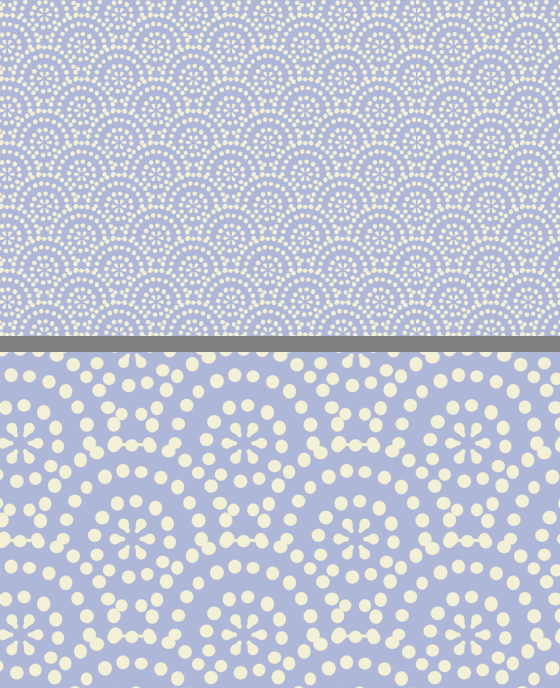
Top: the whole. Bottom: its middle third, enlarged.
A Shadertoy shader for this pattern:

```glsl
const float TAU = 6.2831853;

// Lengths below are in motif widths
const float MOTIFS_ACROSS = 7.51;
const float ROW_STEP = 0.428;
const vec2 FIRST_CENTER = vec2(0.095, -0.626);
const float SCALE_RADIUS = 0.422;
const float COVER_RADIUS = 0.418;
const vec3 RING_RADII = vec3(0.170, 0.305, SCALE_RADIUS);
const vec3 RING_COUNTS = vec3(12.0, 22.0, 32.0);
const vec3 RING_PHASES = vec3(0.2, 0.5, 0.0);
const float DOT_RADIUS = 0.0295;
const float DOT_JITTER = 0.005;
const float DOT_STRETCH = 0.12;
const float PETALS = 6.0;
const float PETAL_INNER = 0.042;
const float PETAL_OUTER = 0.078;
const float THREAD_HALF_LENGTH = 0.085;
const float THREAD_HALF_WIDTH = 0.007;
const float SEAM_X = 0.742;      // fraction of the canvas width
const float SEAM_SKIP = 0.012;
const float EDGE_SOFTNESS = 0.8; // in pixels
const vec3 GROUND = vec3(0.683, 0.717, 0.842);
const vec3 CREAM = vec3(0.95, 0.94, 0.84);

vec3 hash3(vec2 p) {
    vec3 h = fract(p.xyx * vec3(0.1031, 0.1030, 0.0973));
    h += dot(h, h.yxz + 33.33);
    return fract((h.xxy + h.yzz) * h.zyx);
}

vec2 polar(float angle, float radius) {
    return radius * vec2(sin(angle), cos(angle));
}

// True where the two scales in front leave the point uncovered
bool uncovered(vec2 c) {
    return length(vec2(abs(c.x) - 0.5, c.y + ROW_STEP)) > COVER_RADIUS;
}

// Hand-cut dots evenly spaced around one ring
float ringDots(vec2 p, int ring) {
    float count = RING_COUNTS[ring];
    float phase = RING_PHASES[ring];
    float index = round(atan(p.x, p.y) / TAU * count - phase);
    vec2 center = polar((index + phase) * TAU / count, RING_RADII[ring]);
    bool lowerRim = ring == 2 && center.y < -0.03;
    if (lowerRim || !uncovered(center)) return 1.0;

    vec3 rnd = hash3(vec2(mod(index, count), float(ring) * 17.0 + 3.0)) - 0.5;
    vec2 offset = p - center - 2.0 * DOT_JITTER * rnd.xy;
    offset *= 1.0 + DOT_STRETCH * vec2(rnd.z, -rnd.z);
    return length(offset) - DOT_RADIUS * (1.0 + 0.16 * rnd.x);
}

// Teardrop petals, narrow towards the middle
float flower(vec2 p) {
    float sector = TAU / PETALS;
    float index = floor(atan(p.x, p.y) / sector);
    vec2 axis = polar((index + 0.5) * sector, 1.0);
    float along = clamp(dot(p, axis), PETAL_INNER, PETAL_OUTER);
    float width = mix(0.010, 0.024, smoothstep(PETAL_INNER, PETAL_OUTER, along));
    return length(p - axis * along) - width;
}

// Thin link between the dots at the crown of a scale
float crownThread(vec2 p) {
    vec2 q = p - vec2(0.0, SCALE_RADIUS);
    q.x -= clamp(q.x, -THREAD_HALF_LENGTH, THREAD_HALF_LENGTH);
    return length(q) - THREAD_HALF_WIDTH;
}

float scaleMotif(vec2 p) {
    float d = min(flower(p), crownThread(p));
    for (int ring = 0; ring < 3; ring++) d = min(d, ringDots(p, ring));
    return d;
}

void mainImage(out vec4 fragColor, in vec2 fragCoord) {
    float unitsPerPixel = MOTIFS_ACROSS / iResolution.x;
    vec2 p = (fragCoord - vec2(0.0, iResolution.y)) * unitsPerPixel;
    p.x += SEAM_SKIP * step(SEAM_X * iResolution.x, fragCoord.x);
    p -= FIRST_CENTER;

    // Nearest motif in each of the three closest staggered rows
    float nearestRow = round(p.y / ROW_STEP);
    float d = 1.0;
    for (int i = -1; i <= 1; i++) {
        float row = nearestRow + float(i);
        float x = p.x - 0.5 * mod(row, 2.0);
        d = min(d, scaleMotif(vec2(x - round(x), p.y - row * ROW_STEP)));
    }

    float edge = EDGE_SOFTNESS * unitsPerPixel;
    float ink = 1.0 - smoothstep(-edge, edge, d);
    fragColor = vec4(mix(GROUND, CREAM, ink), 1.0);
}
```
